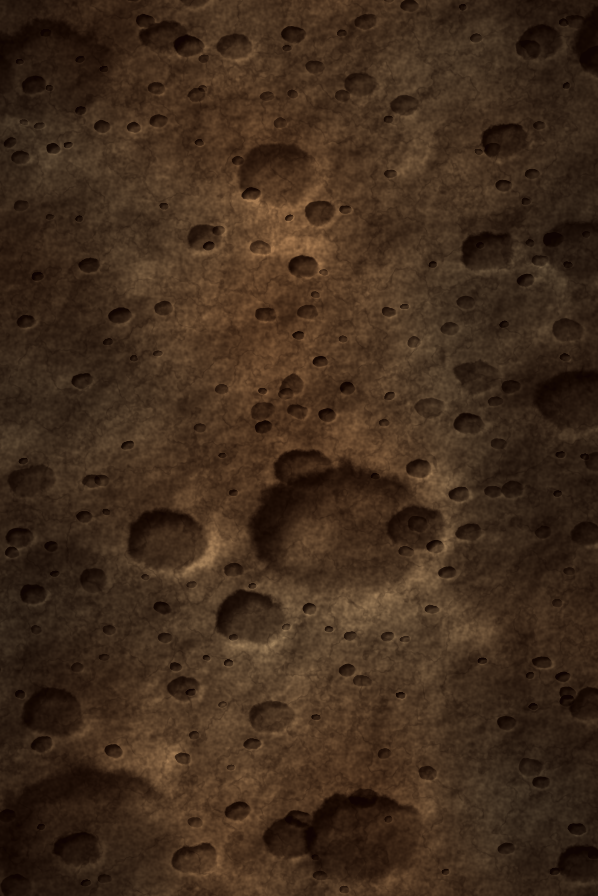
Write a Shadertoy shader that draws this texture.

```glsl
const vec2 LIGHT_DIR = vec2(-0.6, 0.8);

vec2 hash2(vec2 p) {
    vec3 q = fract(p.xyx * vec3(0.1031, 0.1030, 0.0973));
    q += dot(q, q.yzx + 33.33);
    return fract((q.xx + q.yz) * q.zy);
}

float gradientDot(vec2 cell, vec2 offset) {
    float angle = 6.2832 * hash2(cell).x;
    return dot(vec2(cos(angle), sin(angle)), offset);
}

float gradientNoise(vec2 p) {
    vec2 i = floor(p), f = fract(p);
    vec2 u = f * f * f * (f * (f * 6.0 - 15.0) + 10.0);
    vec2 e = vec2(1.0, 0.0);
    float low = mix(gradientDot(i, f), gradientDot(i + e, f - e), u.x);
    float high = mix(gradientDot(i + e.yx, f - e.yx), gradientDot(i + 1.0, f - 1.0), u.x);
    return 1.4 * mix(low, high, u.y);
}

float fbm(vec2 p) {
    float sum = 0.0, amplitude = 0.5;
    for (int i = 0; i < 5; i++) {
        sum += amplitude * gradientNoise(p);
        p = mat2(1.6, 1.2, -1.2, 1.6) * p + 17.3;
        amplitude *= 0.56;
    }
    return sum;
}

// Scattered craters of one size class: x = shadow, y = lit rim
vec2 craterLayer(vec2 p, float cellSize, vec2 radiusRange, float density, float depth, float seed) {
    vec2 home = floor(p / cellSize);
    vec2 result = vec2(0.0);
    for (int j = -1; j <= 1; j++)
    for (int i = -1; i <= 1; i++) {
        vec2 cell = home + vec2(i, j);
        vec2 pick = hash2(cell + seed);
        if (pick.x > density) continue;
        vec2 center = (cell + 0.15 + 0.7 * hash2(cell + seed + 41.0)) * cellSize;
        float radius = mix(radiusRange.x, radiusRange.y, pick.y * pick.y);
        vec2 q = (p - center) / radius * vec2(0.82, 1.12);
        float d = length(q);
        float facing = dot(q, LIGHT_DIR) / max(d, 0.01);
        float inside = smoothstep(1.08, 0.9, d);
        float crescent = smoothstep(mix(0.85, 0.3, depth), 1.15, length(q + LIGHT_DIR * 0.4));
        crescent *= smoothstep(-0.6, 0.3, facing);
        float shadow = inside * mix(0.36, 0.9, crescent);
        float rim = exp(-pow((d - 1.1) * 4.5, 2.0)) * smoothstep(0.35, -0.8, facing);
        float strength = mix(0.6, 1.0, hash2(cell + seed + 83.0).x);
        result = max(result, vec2(shadow * (1.0 - 0.7 * rim), rim) * strength);
    }
    return result;
}

void mainImage(out vec4 fragColor, in vec2 fragCoord) {
    vec2 uv = fragCoord / iResolution.xy;
    vec2 p = fragCoord / iResolution.y;

    // Rugged ground lit from the upper left
    vec2 ground = p * vec2(13.0, 15.0) + 5.0;
    float height = fbm(ground);
    float slope = height - fbm(ground + LIGHT_DIR * 0.09);
    float patches = fbm(p * 6.0 + 31.0);
    float crease = 1.0 - smoothstep(0.0, 0.09, abs(fbm(p * 19.0 + 57.0)));
    float grain = gradientNoise(p * 185.0) + 0.6 * gradientNoise(p * 310.0 + 9.0);

    float tone = 0.29 * (1.0 + 0.95 * slope + 0.5 * patches + 0.25 * height);
    tone *= 1.0 - 0.17 * crease;
    tone += 0.13 * smoothstep(0.22, 0.6, gradientNoise(p * 9.0 + 3.0)) * (0.7 + height);

    // Ragged craters, from wide basins down to pits
    vec2 ragged = vec2(fbm(p * 28.0), fbm(p * 28.0 + 71.0));
    vec2 large = craterLayer(p + ragged * 0.016, 0.27, vec2(0.045, 0.098), 0.55, 0.2, 11.0);
    vec2 medium = craterLayer(p + ragged * 0.010, 0.125, vec2(0.020, 0.040), 0.48, 0.4, 127.0);
    vec2 small = craterLayer(p + ragged * 0.006, 0.062, vec2(0.008, 0.017), 0.33, 0.75, 263.0);
    vec2 pits = craterLayer(p + ragged * 0.004, 0.034, vec2(0.004, 0.009), 0.26, 1.0, 419.0);
    float shade = (1.0 - 0.82 * large.x) * (1.0 - 0.8 * medium.x);
    shade *= (1.0 - 0.85 * small.x) * (1.0 - 0.9 * pits.x);
    float rims = 0.32 * large.y + 0.42 * medium.y + 0.4 * small.y + 0.25 * pits.y;
    tone *= shade * (1.0 + rims);
    tone *= 1.0 + 0.17 * grain;

    // Dim borders, strongest at the sides
    float sideGlow = smoothstep(0.0, 0.42, min(uv.x, 1.0 - uv.x));
    float endGlow = smoothstep(0.0, 0.2, min(uv.y, 1.0 - uv.y));
    tone *= mix(0.64, 1.12, sideGlow) * mix(0.84, 1.0, endGlow);
    tone = clamp(tone + 0.012, 0.06, 0.62);

    // Umber ramp, rustier in the middle and greyer at the sides
    vec3 color = tone * vec3(1.0, 0.85, 0.62) - vec3(0.0, 0.038, 0.043);
    float rust = sideGlow - 0.5 + 0.9 * gradientNoise(p * 5.0 + 23.0);
    color += tone * rust * vec3(0.05, -0.03, -0.06);
    fragColor = vec4(max(color, vec3(0.02, 0.012, 0.006)), 1.0);
}
```
